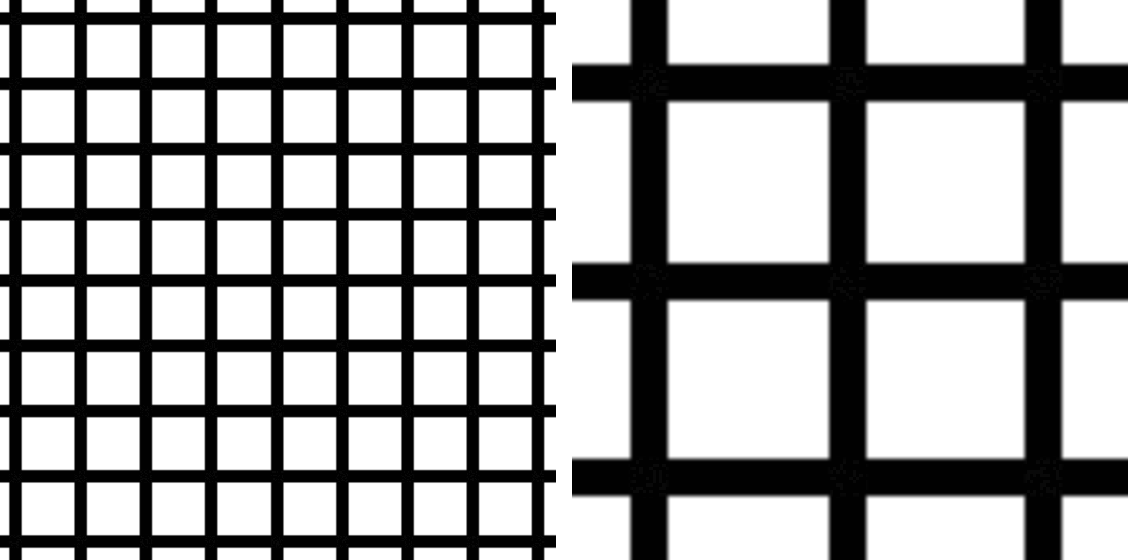
Left, the full canvas; right, a detail of the centre.
Reproduce this pattern procedurally as a Shadertoy shader.

```glsl
// A square grid of thick black lines on white, nine lines each way.
// Each axis takes the distance to its nearest line; the two are joined,
// with soft edges, slightly uneven spacing and faint specks at crossings.

float hash(vec2 p) {
    return fract(sin(dot(p, vec2(127.1, 311.7))) * 43758.5453);
}

// Distance to the nearest vertical (x) and horizontal (y) line centre
vec2 lineDistance(vec2 p) {
    vec2 pitch = vec2(0.1164, 0.1165);
    vec2 fromMiddle = p - vec2(0.4951, 0.499);
    vec2 index = round(fromMiddle / pitch);

    // One slightly wider gap left of, and above, the middle lines
    vec2 shift = 0.0018 * vec2(-step(index.x, -0.5), step(0.5, index.y));
    return abs(fromMiddle - index * pitch - shift);
}

void mainImage(out vec4 fragColor, in vec2 fragCoord) {
    vec2 p = fragCoord / iResolution.y;
    vec2 d = lineDistance(p);

    // Ink coverage of both line sets, never sharper than a pixel
    float soft = max(0.0021, 1.0 / iResolution.y);
    vec2 ink = 1.0 - smoothstep(0.0111 - soft, 0.0111 + soft, d);
    float paper = (1.0 - ink.x) * (1.0 - ink.y);

    // Faint grain in the black where lines cross
    float crossing = ink.x * ink.y;
    float speck = crossing * 0.03 * step(0.7, hash(floor(p * 512.0)));

    vec3 color = mix(vec3(0.004 + speck), vec3(1.0), paper);
    fragColor = vec4(color, 1.0);
}
```
